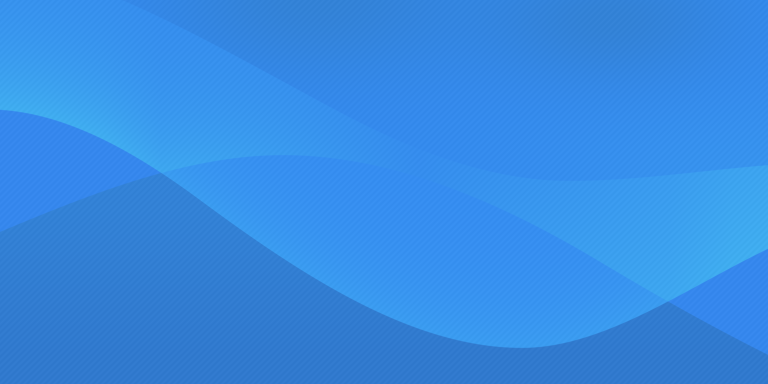
Write a Shadertoy shader that draws this background.

```glsl
// Layered blue waves with soft cyan glows and fine diagonal hatching.

#define BLUE vec3(0.205, 0.54, 0.93)
#define CYAN vec3(0.25, 0.68, 0.94)
#define SHADE vec3(0.20, 0.51, 0.84)
#define DEEP vec3(0.19, 0.475, 0.805)
#define SIDE_BLUE vec3(0.21, 0.53, 0.93)
#define HATCH_COUNT 64.0
#define HATCH_STRENGTH 0.010

// Cubic segment between two knots, each holding (x, height, slope).
float segment(float x, vec3 a, vec3 b) {
    float width = b.x - a.x;
    float t = clamp((x - a.x) / width, 0.0, 1.0);
    float s = 1.0 - t;
    return a.y * s * s * (1.0 + 2.0 * t) + b.y * t * t * (3.0 - 2.0 * t)
         + width * s * t * (a.z * s - b.z * t);
}

// Smooth wave through four knots.
float wave(float x, vec3 a, vec3 b, vec3 c, vec3 d) {
    if (x < b.x) return segment(x, a, b);
    if (x < c.x) return segment(x, b, c);
    return segment(x, c, d);
}

float blob(vec2 p, vec2 center, vec2 radius) {
    vec2 q = (p - center) / radius;
    return exp(-dot(q, q));
}

void mainImage(out vec4 fragColor, in vec2 fragCoord) {
    vec2 p = fragCoord / iResolution.xy * vec2(2.0, 1.0);
    float soft = 0.8 / iResolution.y;

    // Wave outlines
    float front = wave(p.x, vec3(0.0, 0.714, -0.06), vec3(0.521, 0.479, -0.74),
                       vec3(1.359, 0.094, 0.0), vec3(2.0, 0.352, 0.48));
    float middle = wave(p.x, vec3(0.0, 0.396, 0.42), vec3(0.737, 0.596, 0.0),
                        vec3(1.563, 0.318, -0.6), vec3(2.0, 0.076, -0.5));
    float back = wave(p.x, vec3(0.0, 1.104, -0.2), vec3(0.885, 0.708, -0.53),
                      vec3(1.484, 0.529, 0.0), vec3(2.0, 0.570, 0.08));
    float aboveFront = smoothstep(-soft, soft, p.y - front);
    float aboveMiddle = smoothstep(-soft, soft, p.y - middle);
    float aboveBack = smoothstep(-soft, soft, p.y - back);

    // Dark ground and the brighter corners beside it
    vec3 ground = mix(DEEP, SHADE, smoothstep(0.0, 0.55, p.y));
    vec3 lower = mix(ground, SIDE_BLUE, aboveMiddle);

    // Lens between the crossing waves, lit along its lower rim
    float rim = 0.5 * exp(-6.0 * max(p.y - front, 0.0));
    vec3 lens = mix(BLUE + vec3(0.003, 0.005, 0.012), CYAN, rim);

    // Band glowing toward both ends
    float height = max(p.y - max(front, middle), 0.0);
    float ends = clamp(abs(p.x - 1.09) / 0.91 + 0.1, 0.0, 1.0);
    float decay = mix(5.0, 1.5, smoothstep(1.0, 1.8, p.x));
    vec3 band = mix(BLUE, CYAN, ends * exp(-decay * height));

    // Sky with shaded patches along the top and a faint light at the right
    float shade = blob(p, vec2(0.82, 1.0), vec2(0.39, 0.19))
                + blob(p, vec2(1.59, 0.95), vec2(0.31, 0.16));
    float light = 0.25 * blob(p, vec2(2.0, 0.55), vec2(0.6, 0.2));
    vec3 sky = mix(mix(BLUE, CYAN, light), SHADE, min(shade, 1.0));

    // Stack the layers
    vec3 upper = mix(mix(lens, band, aboveMiddle), sky, aboveBack);
    vec3 color = mix(lower, upper, aboveFront);

    // Diagonal hatching
    color += HATCH_STRENGTH * cos(6.2832 * HATCH_COUNT * (p.x - p.y));
    fragColor = vec4(color, 1.0);
}
```
